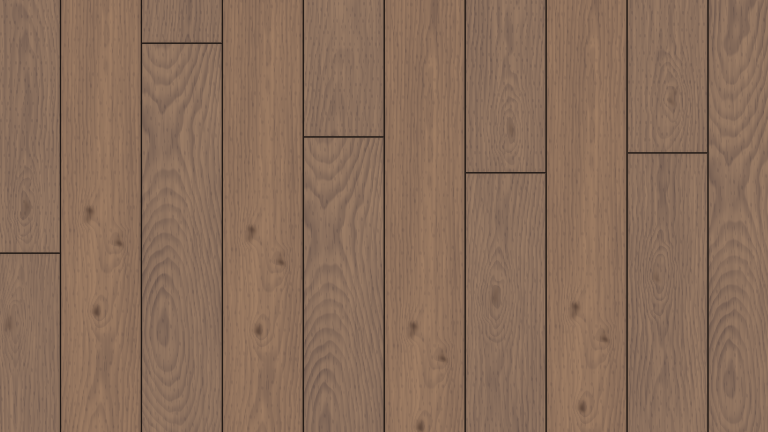
Give the GLSL for this texture, as a Shadertoy shader.

```glsl
float hash(vec2 p) {
    return fract(sin(dot(p, vec2(127.1, 311.7))) * 43758.5453);
}

float noise(vec2 p) {
    vec2 i = floor(p), f = fract(p);
    f = f * f * (3.0 - 2.0 * f);
    return mix(mix(hash(i), hash(i + vec2(1, 0)), f.x),
               mix(hash(i + vec2(0, 1)), hash(i + vec2(1, 1)), f.x), f.y);
}

// Per column: height of the end joint, then figure anchor below and above it
const vec3 boards[10] = vec3[10](
    vec3(0.414, 0.25, 0.52), vec3(2.0, 0.507, 0.0),
    vec3(0.900, 0.90, 1.60), vec3(2.0, 0.463, 0.0),
    vec3(0.683, 0.68, 1.50), vec3(2.0, 0.240, 0.0),
    vec3(0.600, 0.31, 0.70), vec3(2.0, 0.285, 0.0),
    vec3(0.646, 0.36, 0.77), vec3(2.0, 0.780, 0.0));

const vec2 knots[3] = vec2[3](vec2(-0.15, 0.0), vec2(0.23, -0.37), vec2(-0.04, -1.2));

void mainImage(out vec4 fragColor, in vec2 fragCoord) {
    vec2 uv = fragCoord / iResolution.y;
    float px = 1.0 / iResolution.y;

    // Plank layout
    float plankWidth = 0.18736;
    float x = (uv.x - 0.14) / plankWidth + 1.0;
    float column = floor(x);
    int index = int(mod(column, 10.0));
    vec3 board = boards[index];
    bool upper = uv.y > board.x;

    // Three kinds of board: knotty, cathedral and eyed
    bool knotty = index % 2 == 1 && index < 9;
    bool cathedral = index == 9 || ((index == 2 || index == 4) && !upper);
    float seed = knotty ? 3.0 : cathedral ? 8.0 : 11.0 + column + (upper ? 20.0 : 0.0);
    vec2 q = vec2(fract(x) - 0.5, (uv.y - (upper ? board.z : board.y)) / plankWidth);
    vec2 s = q + seed * vec2(17.0, 31.0);

    // Growth rings cut along a wandering pith
    float pith = 0.25 * (noise(vec2(s.y * 0.4, seed)) - 0.5) - (cathedral ? 0.14 : 0.0);
    float depth = (cathedral ? 1.1 : 0.35) * noise(vec2(s.y * 0.45, seed + 5.0));
    float radius = length(vec2((q.x - pith) * 1.25, depth));
    radius += 0.11 * noise(s * vec2(3.0, 0.7)) + 0.028 * noise(s * vec2(12.0, 5.0));

    // Knots and eyes bend the rings around them
    float core = 0.0;
    int count = knotty ? 3 : cathedral ? 0 : 1;
    for (int i = 0; i < count; i++) {
        vec2 center = knotty ? knots[i] : vec2(upper ? 0.07 : -0.13, 0.0);
        vec2 d = (q - center) * vec2(1.0, knotty ? 0.6 : 0.45);
        d += 0.05 * (noise(s * 9.0) - 0.5);
        float r2 = dot(d, d);
        radius -= (knotty ? 0.16 : 0.28) * exp(-r2 * (knotty ? 75.0 : 26.0));
        core += (knotty ? 0.7 : 0.35) * exp(-r2 * 480.0);
    }
    float rings = radius * (cathedral ? 16.0 : 17.0);
    float phase = fract(rings);
    float lateWood = smoothstep(0.2, 0.8, phase) * (1.0 - smoothstep(0.82, 1.0, phase));
    float slope = fwidth(rings);
    lateWood = mix(0.35, lateWood, 1.0 / (1.0 + 2.0 * slope * slope));

    // Fibres, pores and broad shading
    float fibre = noise(s * vec2(34.0, 1.3)) + 0.7 * noise(s * vec2(60.0, 5.0)) - 0.85;
    float pore = smoothstep(0.6, 0.95, noise(s * vec2(70.0, 14.0)));
    float shade = noise(s * vec2(4.5, 0.4)) - 0.5;
    float figure = (cathedral ? 0.5 : knotty ? 0.32 : 0.36) * (0.5 + 0.8 * noise(s * vec2(3.0, 1.0)));
    float light = 0.86 - figure * lateWood + 0.3 * fibre - 0.3 * pore + 0.25 * shade;
    light -= knotty ? 0.0 : cathedral ? 0.05 : 0.07;

    vec3 wood = mix(vec3(0.45, 0.36, 0.31), vec3(0.605, 0.483, 0.388), light);
    wood *= knotty ? vec3(1.01, 0.997, 0.985) : vec3(0.995, 1.0, 1.01);
    wood = mix(wood, vec3(0.30, 0.22, 0.18), min(core, 0.75));

    // Dark seams with a soft bevel
    float side = (0.5 - abs(q.x)) * plankWidth;
    float seam = min(side, abs(uv.y - board.x));
    wood *= 1.0 - 0.1 * exp(-seam / 0.003);
    float gap = 1.0 - smoothstep(0.0016 - 0.6 * px, 0.0016 + 0.6 * px, seam);
    fragColor = vec4(mix(wood, vec3(0.13, 0.10, 0.085), gap), 1.0);
}
```
